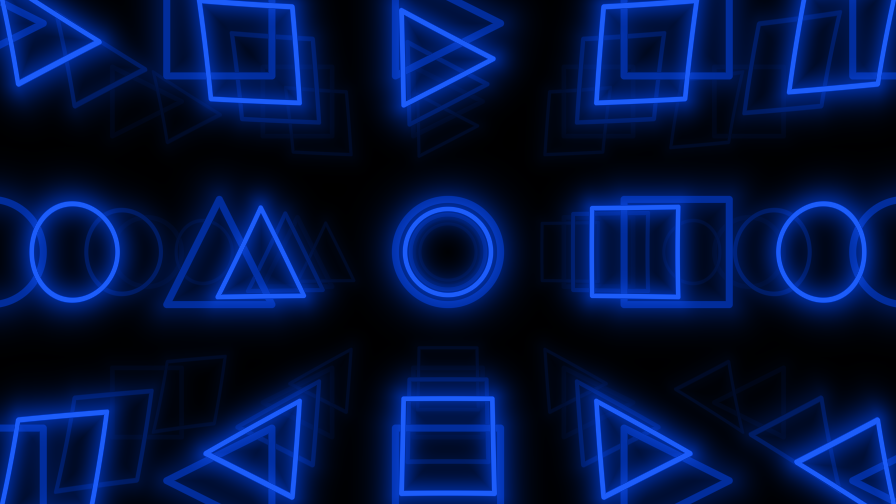
Reproduce this background procedurally as a WebGL 2 fragment shader.

```glsl
#version 300 es
precision highp float;
// Neon outlines (circles, squares, triangles) on a 5 x 3 grid, repeated in
// nested layers of shrinking size. Some layers are flat, others bulge outward;
// the strongest stroke is laid over a soft blend of all the layers' glows.

#define SHAPE_RADIUS 0.23
#define FLAT_STROKE 0.0155
#define WARPED_STROKE 0.0125
#define GLOW_WIDTH 0.080
#define GLOW_FALLOFF 1.3
#define GLOW_GAIN 0.52
#define BULGE_X 0.055
#define BULGE_Y vec2(0.030, 0.033)

uniform vec2 u_resolution;
out vec4 fragColor;

const int CIRCLE = 0, SQUARE = 1, UP = 2, RIGHT = 3, LEFT = 4;

// Shape of every cell, rows from bottom to top
const int SHAPES[15] = int[15](
    SQUARE, LEFT, SQUARE, RIGHT, LEFT,
    CIRCLE, UP, CIRCLE, SQUARE, CIRCLE,
    RIGHT, SQUARE, RIGHT, SQUARE, SQUARE);

// Per layer: cell size in canvas heights, glow level, stroke level, bulge
const vec4 LAYERS[5] = vec4[5](
    vec4(0.4537, 0.52, 0.46, 0.0),
    vec4(0.3704, 1.00, 0.97, 1.0),
    vec4(0.3218, 0.36, 0.24, 1.0),
    vec4(0.2986, 0.08, 0.05, 0.0),
    vec4(0.2419, 0.12, 0.09, 1.0));

float segmentDistance(vec2 p, vec2 a, vec2 b) {
    vec2 pa = p - a, ba = b - a;
    return length(pa - ba * clamp(dot(pa, ba) / dot(ba, ba), 0.0, 1.0));
}

float squareOutline(vec2 p, float r) {
    vec2 d = abs(p) - r;
    return abs(length(max(d, 0.0)) + min(max(d.x, d.y), 0.0));
}

float triangleOutline(vec2 p, float r) {
    p.x = abs(p.x);
    vec2 corner = vec2(r, -r);
    return min(segmentDistance(p, vec2(0.0, r), corner),
               segmentDistance(p, vec2(0.0, -r), corner));
}

float outlineDistance(vec2 p, int shape) {
    if (shape == CIRCLE) return abs(length(p) - SHAPE_RADIUS);
    if (shape == SQUARE) return squareOutline(p, SHAPE_RADIUS);
    if (shape == RIGHT) p = p.yx;
    if (shape == LEFT) p = vec2(p.y, -p.x);
    return triangleOutline(p, SHAPE_RADIUS);
}

// Inverts the outward bulge by fixed-point iteration
vec2 unbulge(vec2 q, float amount) {
    vec2 p = q;
    for (int i = 0; i < 7; i++) {
        vec2 sq = p * p;
        p = q / (1.0 + amount * vec2(BULGE_X * sq.y, dot(BULGE_Y, sq)));
    }
    return p;
}

// Returns the glow and the stroke coverage of one layer, each at its level
vec2 layerLight(vec2 uv, vec4 layer) {
    vec2 p = unbulge(uv / layer.x, layer.w);
    vec2 cell = clamp(floor(p + 0.5), vec2(-2.0, -1.0), vec2(2.0, 1.0));
    int index = int(cell.y + 1.0) * 5 + int(cell.x + 2.0);
    float d = outlineDistance(p - cell, SHAPES[index]);

    float pixel = 1.0 / (u_resolution.y * layer.x);
    float gap = d - mix(FLAT_STROKE, WARPED_STROKE, layer.w);
    float stroke = 1.0 - smoothstep(-0.7 * pixel, 0.7 * pixel, gap);
    float glow = exp(-pow(max(gap, 0.0) / GLOW_WIDTH, GLOW_FALLOFF));
    return layer.yz * vec2(GLOW_GAIN * glow, stroke);
}

// Deep blue that turns paler as it saturates
vec3 blueRamp(float light) {
    float v = min(light, 0.98);
    float pale = pow(v, 6.0);
    return vec3(0.13 * pale, 0.28 * v + 0.10 * pale, v);
}

void main() {
    vec2 uv = (gl_FragCoord.xy - 0.5 * u_resolution) / u_resolution.y;
    float glowSquared = 0.0, stroke = 0.0;
    for (int i = 0; i < 5; i++) {
        vec2 light = layerLight(uv, LAYERS[i]);
        glowSquared += light.x * light.x;
        stroke = max(stroke, light.y);
    }
    fragColor = vec4(blueRamp(mix(sqrt(glowSquared), 1.0, stroke)), 1.0);
}
```
